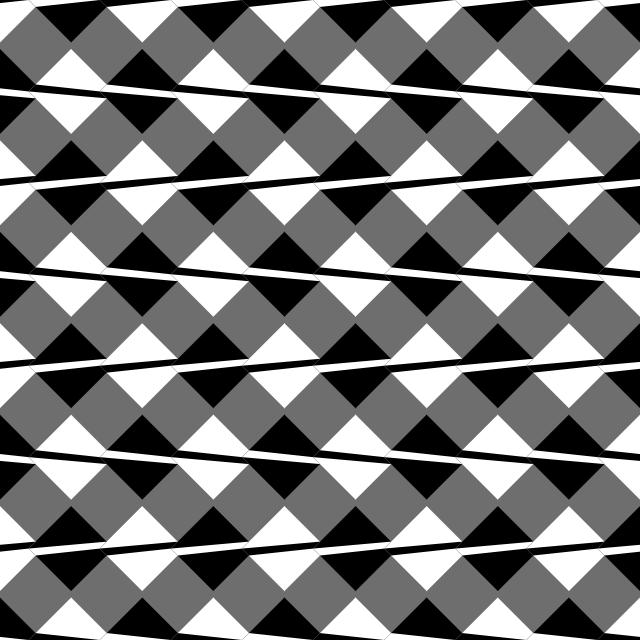
Reproduce this pattern procedurally as a Shadertoy shader.

```glsl
// Rows of grey diamonds between black and white triangles, split by slanted two-tone seams.

#define COLUMNS 9.0         // triangles across the canvas
#define ROWS 7.0            // diamond rows up the canvas
#define SEAM 0.0975         // half height of a seam, in column widths
#define HAIR_WIDTH 0.011    // faint joint between touching tiles, in column widths
#define HAIR_STRENGTH 0.42
#define GREY vec3(0.43)

// Linear coverage of a shape whose signed distance is positive inside
float coverage(float dist, float pixel) {
    return clamp(0.5 + dist / pixel, 0.0, 1.0);
}

// Signed distance to the slanted band; (u, v) start at the cell's left edge on the seam
float bandDistance(float u, float v) {
    float upper = SEAM * (1.0 - u / (1.0 - SEAM)) - v;
    float lower = v + SEAM * (u + SEAM) / (1.0 + SEAM);
    return min(upper, lower);
}

void mainImage(out vec4 fragColor, in vec2 fragCoord) {
    // One unit is one column width
    float pixel = COLUMNS / iResolution.y;
    vec2 p = fragCoord * pixel;

    // Nearest seam, mirrored on every second row
    float pitch = COLUMNS / ROWS;
    float row = floor(p.y / pitch + 0.5);
    float v = p.y - row * pitch;
    v *= 1.0 - 2.0 * mod(row, 2.0);

    // Column cell, with its sides bent into a notch inside the seam
    float x = p.x + 0.5;
    float bent = x + max(SEAM - abs(v), 0.0);
    float column = floor(bent);
    float side = 0.5 - abs(bent - column - 0.5);

    // Checkered triangles with an inverted band between each pair
    float tone = mod(column + row, 2.0);
    float band = coverage(bandDistance(x - column, v), pixel);
    vec3 color = vec3(mix(tone, 1.0 - tone, band));

    // Grey diamonds, then the hairline joints
    float grey = coverage((abs(v) - SEAM - side) * 0.7071, pixel);
    float hair = 1.0 - smoothstep(0.0, max(HAIR_WIDTH, 0.7 * pixel), side * 0.7071);
    color = mix(color, GREY, max(grey, HAIR_STRENGTH * hair));

    fragColor = vec4(color, 1.0);
}
```
